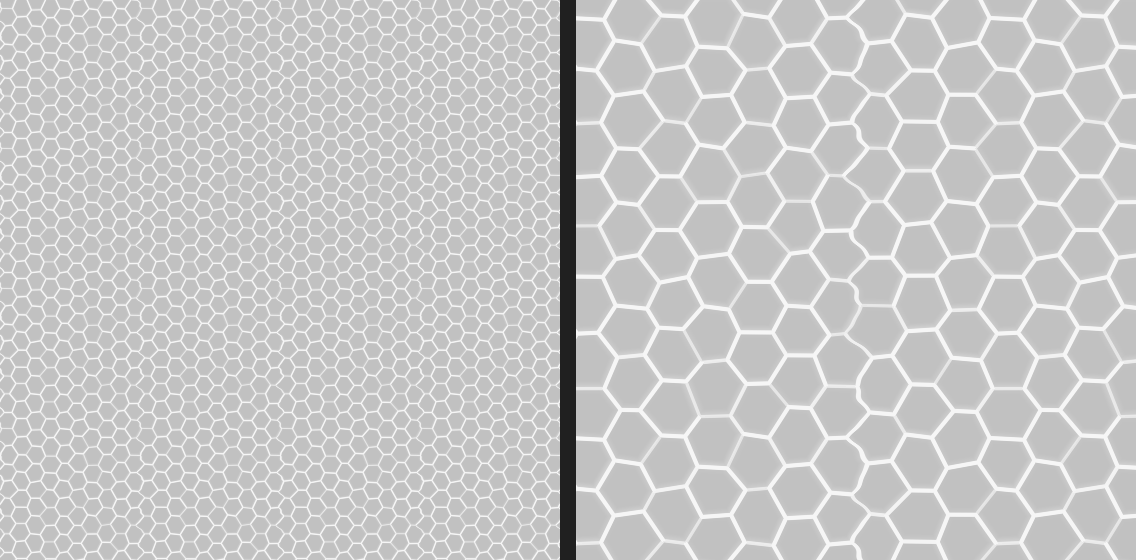
Left: the whole. Right: its middle third, enlarged.
Reproduce this pattern procedurally as a WebGL 2 fragment shader.

```glsl
#version 300 es
precision highp float;
// Pale grey honeycomb of slightly irregular cells with thin white walls.

uniform vec2 u_resolution;
out vec4 fragColor;

const float TILES = 4.0;               // identical patches across and down
const vec2 CELLS = vec2(10.0, 8.0);    // columns and rows in a patch (even columns)
const float COLUMN_WIDTH = 0.8;        // column spacing, in cell heights
const float COLUMN_START = 0.54;       // first centre, in columns
const float COLUMN_SPREAD = 1.012;     // above 1 squeezes cells where patches join
const float JITTER = 0.10;             // wander of each centre
const float SEAM_WOBBLE = 0.035;       // ripple of the walls where patches join
const float WALL_HALF = 0.040;         // half width of a wall, in cell heights
const float HALO_WIDTH = 0.17;         // reach of the soft shade beside a wall
const vec2 SHADE_SIDE = vec2(0.5, -0.87); // side of a cell with the stronger halo
const vec3 FILL_COLOR = vec3(0.755);
const vec3 HALO_COLOR = vec3(0.845);
const vec3 WALL_COLOR = vec3(0.965);
const float TAU = 6.2831853;

vec2 hash2(vec2 p) {
    vec3 q = fract(p.xyx * vec3(0.1031, 0.1030, 0.0973));
    q += dot(q, q.yzx + 33.33);
    return fract((q.xx + q.yz) * q.zy);
}

// Centre of a cell; the column and row wrap inside each patch.
vec2 cellCentre(vec2 id) {
    vec2 wrapped = mod(id, CELLS);
    float patchStart = id.x - wrapped.x;
    float x = patchStart + COLUMN_START + wrapped.x * COLUMN_SPREAD;
    float y = id.y + 0.5 * mod(id.x, 2.0);
    vec2 wander = (hash2(wrapped + 7.0) * 2.0 - 1.0) * JITTER;
    return vec2(x * COLUMN_WIDTH, y) + wander;
}

// Small sideways ripple close to the join of two patches.
vec2 rippleSeam(vec2 p) {
    float width = CELLS.x * COLUMN_WIDTH;
    float fromJoin = abs(mod(p.x + 0.5 * width, width) - 0.5 * width);
    float phase = TAU * p.y / CELLS.y;
    float wave = sin(phase * 13.0) + 0.6 * sin(phase * 21.0 + 1.3);
    p.x += SEAM_WOBBLE * wave * smoothstep(0.4, 0.0, fromJoin);
    return p;
}

// Returns wall coverage in x and halo strength in y.
vec2 honeycomb(vec2 p, float pixel) {
    vec2 base = floor(vec2(p.x / COLUMN_WIDTH, p.y));

    // Nearest cell
    vec2 nearestId = base;
    vec2 nearest = vec2(0.0);
    float best = 1e5;
    for (int j = -2; j <= 2; j++) {
        for (int i = -2; i <= 2; i++) {
            vec2 id = base + vec2(i, j);
            vec2 centre = cellCentre(id);
            float d = dot(centre - p, centre - p);
            if (d < best) {
                best = d;
                nearest = centre;
                nearestId = id;
            }
        }
    }

    // Walls shared with the cells around it
    float wall = 0.0;
    float halo = 0.0;
    for (int j = -2; j <= 2; j++) {
        for (int i = -2; i <= 2; i++) {
            if (i == 0 && j == 0) continue;
            vec2 id = nearestId + vec2(i, j);
            vec2 centre = cellCentre(id);
            vec2 across = normalize(centre - nearest);
            float d = dot(0.5 * (centre + nearest) - p, across);

            // Wear belongs to the wall, so both cells agree on it
            vec2 wear = hash2(mod(id + nearestId, 2.0 * CELLS) + 31.0);
            float faded = smoothstep(0.65, 1.0, wear.x);
            float halfWidth = WALL_HALF * (1.0 - 0.25 * faded);
            float cover = 1.0 - smoothstep(halfWidth - 0.6 * pixel, halfWidth + 0.6 * pixel, d);
            wall = max(wall, cover * (1.0 - 0.35 * faded));

            float facing = 0.5 + 0.5 * dot(across, SHADE_SIDE);
            float strength = mix(0.15, 0.85, facing) * mix(0.5, 1.0, wear.y);
            halo = max(halo, strength * smoothstep(HALO_WIDTH, 0.0, d));
        }
    }
    return vec2(wall, halo);
}

void main() {
    vec2 uv = gl_FragCoord.xy / u_resolution;
    vec2 p = uv * TILES * CELLS * vec2(COLUMN_WIDTH, 1.0);
    float pixel = TILES * CELLS.y / min(u_resolution.x, u_resolution.y);

    vec2 layers = honeycomb(rippleSeam(p), pixel);
    vec3 color = mix(FILL_COLOR, HALO_COLOR, layers.y);
    color = mix(color, WALL_COLOR, layers.x);
    fragColor = vec4(color, 1.0);
}
```
